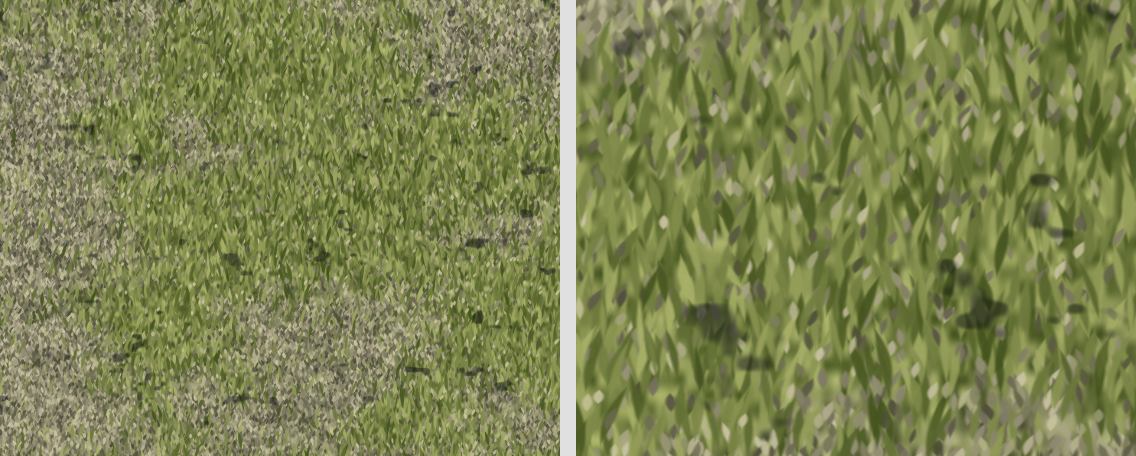
Left, the full canvas; right, a detail of the centre.
A Shadertoy shader for this texture:

```glsl
// Patchy sunlit lawn: green blades growing through short dry straw.

float hash(vec2 p) {
    return fract(sin(dot(p, vec2(127.1, 311.7))) * 43758.5453);
}

float noise(vec2 p) {
    vec2 i = floor(p), f = fract(p);
    f = f * f * (3.0 - 2.0 * f);
    return mix(mix(hash(i), hash(i + vec2(1, 0)), f.x),
               mix(hash(i + vec2(0, 1)), hash(i + vec2(1, 1)), f.x), f.y);
}

// Share of living grass: 0 in dry patches, 1 in lush ones
float lushness(vec2 p) {
    float n = 0.5 * noise(p * vec2(4.0, 5.0) + 3.7)
            + 0.3 * noise(p * vec2(9.0, 12.0) + 11.3)
            + 0.2 * noise(p * vec2(21.0, 27.0) + 29.1);
    return smoothstep(0.27, 0.63, n);
}

vec3 grassColour(float tone) {
    return mix(vec3(0.27, 0.33, 0.12), vec3(0.68, 0.71, 0.42), tone);
}

vec3 strawColour(float tone) {
    return mix(vec3(0.32, 0.30, 0.25), vec3(0.80, 0.77, 0.66), tone);
}

// One jittered layer of tapered, leaning blades
void addBlades(inout vec3 colour, vec2 p, float seed, bool isGrass) {
    vec2 cell = isGrass ? vec2(0.024, 0.050) : vec2(0.013, 0.019);
    float width = isGrass ? 0.0036 : 0.0033;
    float soft = max(0.0018, 0.7 / iResolution.y);
    vec2 shift = vec2(hash(vec2(seed, 1.3)), hash(vec2(seed, 7.9)));
    vec2 home = floor(p / cell + shift);

    for (int j = 0; j >= -1; j--)
    for (int i = -1; i <= 1; i++) {
        vec2 id = home + vec2(i, j);
        vec2 key = id + seed * 17.31;
        vec2 jitter = vec2(hash(key), 0.2 + 0.75 * hash(key + 31.7));
        vec2 root = (id + jitter - shift) * cell;

        // Dry patches keep the straw, lush ones keep the grass
        float lush = lushness(root);
        float keep = isGrass ? mix(0.2, 1.0, lush) : mix(1.0, 0.16, lush);
        if (hash(key + 57.1) > keep) continue;

        vec2 q = p - root;
        float size = cell.y * mix(0.5, 0.85, hash(key + 71.9));
        float t = q.y / size;
        float lean = (hash(key + 83.3) - 0.45) * (isGrass ? 0.85 : 1.1);
        float side = abs(q.x - lean * q.y * (0.5 + 0.5 * t));
        float halfWidth = width * mix(0.7, 1.2, hash(key + 97.7)) * 4.0 * t * (1.0 - t);
        float cover = smoothstep(-soft, soft, halfWidth - side);

        // Clumps share some light, single blades vary around it
        float clump = noise(root * vec2(28.0, 40.0) + 5.1) - 0.5;
        float tone = clamp(hash(key + 113.9) + 0.45 * clump, 0.0, 1.0);
        vec3 straw = mix(strawColour(tone), grassColour(tone), 0.4 * hash(key + 131.3));
        vec3 blade = isGrass ? grassColour(tone * 0.95) : straw;
        colour = mix(colour, blade, cover * 0.92);
    }
}

void mainImage(out vec4 fragColor, in vec2 fragCoord) {
    vec2 p = fragCoord / iResolution.y;

    // Mottled ground
    float mottle = noise(p * vec2(140.0, 90.0));
    vec3 colour = mix(strawColour(mottle), grassColour(mottle), lushness(p));

    // Straw and grass woven together from the ground up
    for (int k = 0; k < 6; k++) {
        addBlades(colour, p, float(2 * k) + 1.0, false);
        addBlades(colour, p, float(2 * k) + 2.0, true);
    }

    // Scattered shaded hollows
    float hollow = noise(p * vec2(20.0, 32.0) + 41.0) * 0.75
                 + noise(p * vec2(75.0, 95.0) + 13.0) * 0.25;
    colour = mix(colour, colour * vec3(0.55, 0.56, 0.62), smoothstep(0.76, 0.88, hollow));

    fragColor = vec4(colour, 1.0);
}
```
